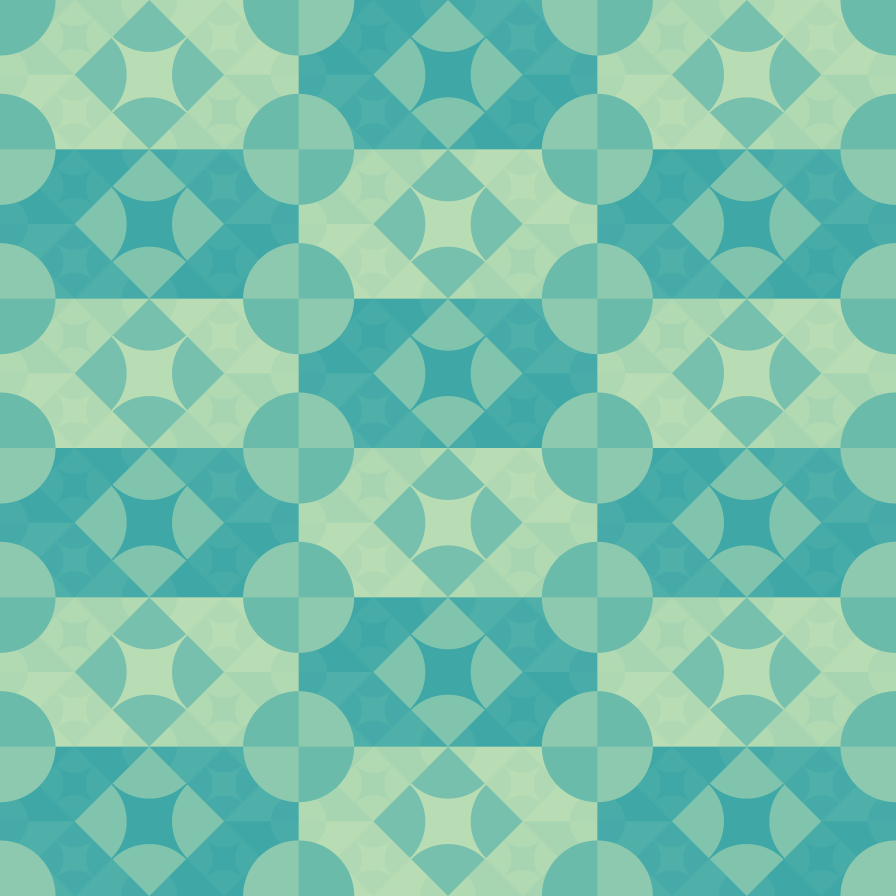
This pattern is drawn by a WebGL 1 fragment shader. Its source:

```glsl
precision mediump float;

uniform vec2 u_resolution;

#define GRID vec2(3.0, 6.0)
#define CORNER_RADIUS 0.372
#define PETAL_RADIUS 0.348
#define GROUND_SWING 0.5
#define PETAL_SWING -0.04
#define CORNER_SWING -0.14
#define ECHO_OPACITY 0.13
#define TEAL vec3(0.247, 0.659, 0.655)
#define PALE vec3(0.722, 0.863, 0.702)

float coverage(float dist, float pixel) {
  return clamp(0.5 - dist / pixel, 0.0, 1.0);
}

// Returns tone (0 teal, 1 pale) in x and exposed ground in y.
// Lengths inside a cell are in cell heights; each cell is 2 by 1.
vec2 checkerLayer(vec2 cell, float pixel) {
  vec2 index = floor(cell);
  vec2 halfSize = vec2(1.0, 0.5);
  vec2 q = abs((fract(cell) - 0.5) * 2.0 * halfSize);

  // Alternating sign, fading through zero at cell borders
  vec2 border = clamp((halfSize - q) / (0.5 * pixel), 0.0, 1.0);
  float parity = (2.0 * mod(index.x + index.y, 2.0) - 1.0) * border.x * border.y;

  // Diamond with four petals that leave a concave star
  float diamond = (q.x + q.y - 0.5) * 0.7071;
  float petal = min(length(q - vec2(0.5, 0.0)), length(q - vec2(0.0, 0.5))) - PETAL_RADIUS;
  float corner = length(q - halfSize) - CORNER_RADIUS;

  float diamondMask = coverage(diamond, pixel);
  float petalMask = coverage(max(diamond, petal), pixel);
  float cornerMask = coverage(corner, pixel);

  float swing = mix(GROUND_SWING, PETAL_SWING, petalMask);
  swing = mix(swing, CORNER_SWING, cornerMask);
  return vec2(0.5 + parity * swing, 1.0 - max(diamondMask, cornerMask));
}

void main() {
  float side = min(u_resolution.x, u_resolution.y);
  vec2 cell = gl_FragCoord.xy / side * GRID;
  float pixel = GRID.y / side;

  // Faint half-size echo with inverted parity, on the ground only
  vec2 layer = checkerLayer(cell, pixel);
  vec2 echo = checkerLayer(cell * 2.0, pixel * 2.0);
  float tone = mix(layer.x, 1.0 - echo.x, ECHO_OPACITY * layer.y);

  gl_FragColor = vec4(mix(TEAL, PALE, tone), 1.0);
}
```
